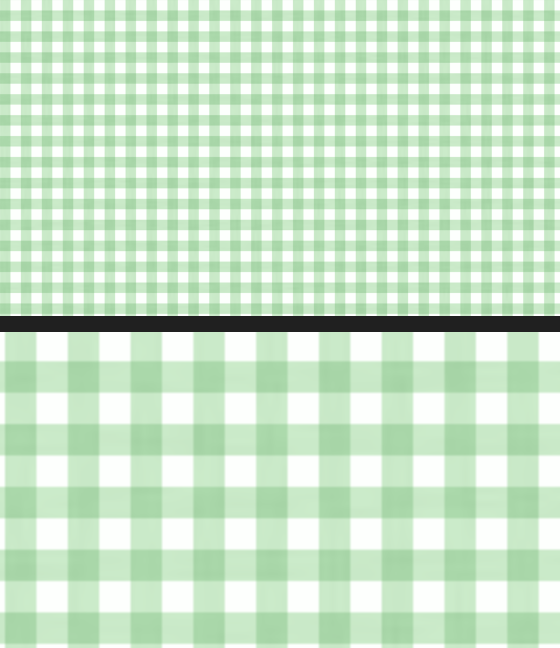
Top, the full canvas; bottom, a detail of the centre.
Write a WebGL 2 fragment shader that draws this pattern.

```glsl
#version 300 es
precision highp float;
// Pale green gingham: even bands crossing on white, with a faint thread grain.
uniform vec2 u_resolution;
out vec4 outColor;

float hash(vec2 p) {
    return fract(sin(dot(p, vec2(127.1, 311.7))) * 43758.5453);
}

float noise(vec2 p) {
    vec2 i = floor(p), f = fract(p);
    f = f * f * (3.0 - 2.0 * f);
    return mix(mix(hash(i), hash(i + vec2(1.0, 0.0)), f.x),
               mix(hash(i + vec2(0.0, 1.0)), hash(i + vec2(1.0)), f.x), f.y);
}

// Coverage of a band filling the first half of each unit cell.
float band(float t, float soft) {
    float d = 0.25 - abs(fract(t + 0.25) - 0.5);
    return smoothstep(-soft, soft, d);
}

void main() {
    // Height-based units; the origin of the weave is the top left corner.
    vec2 p = vec2(gl_FragCoord.x, u_resolution.y - gl_FragCoord.y) / u_resolution.y;
    vec2 cell = p * 15.1;
    float soft = max(0.03, 0.75 * 15.1 / u_resolution.y);

    float warp = band(cell.x, soft);
    float weft = band(cell.y - 0.5, soft);

    // One band tints white to pale green, two bands deepen it.
    vec3 white = vec3(0.992, 1.0, 0.992);
    vec3 pale = vec3(0.79, 0.915, 0.785);
    vec3 deep = vec3(0.66, 0.84, 0.66);
    vec3 color = mix(mix(white, pale, warp), mix(pale, deep, warp), weft);

    // Fine threads run along each band, and show only where it is dyed.
    float warpGrain = noise(cell * vec2(9.0, 1.5)) - 0.5;
    float weftGrain = noise(cell.yx * vec2(9.0, 1.5) + 40.0) - 0.5;
    color += 0.016 * (warp * warpGrain + weft * weftGrain);

    outColor = vec4(color, 1.0);
}
```
